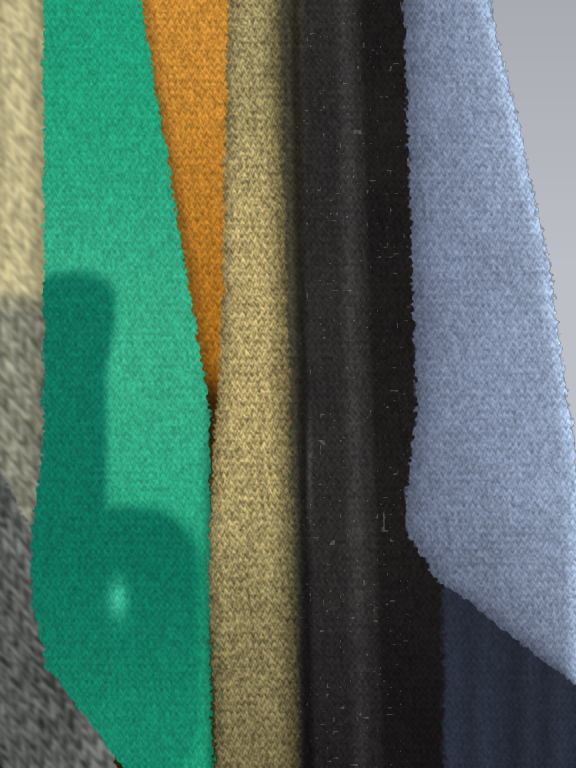
A WebGL 1 fragment shader for this texture:

```glsl
precision highp float;
uniform vec2 u_resolution;

float hash(vec2 p) {
  p = fract(p * vec2(0.1031, 0.1137));
  p += dot(p, p.yx + 33.33);
  return fract((p.x + p.y) * p.x * 17.0);
}

float noise(vec2 p) {
  vec2 i = floor(p), f = fract(p);
  f = f * f * (3.0 - 2.0 * f);
  return mix(mix(hash(i), hash(i + vec2(1.0, 0.0)), f.x),
             mix(hash(i + vec2(0.0, 1.0)), hash(i + 1.0), f.x), f.y);
}

float fbm(vec2 p) {
  float sum = 0.0, gain = 0.5;
  for (int i = 0; i < 4; i++) {
    sum += gain * noise(p);
    p = p * 2.03 + 17.1;
    gain *= 0.5;
  }
  return sum;
}

// Linear progress from a to b, used to bend the garment edges
float ramp(float a, float b, float t) {
  return clamp((t - a) / (b - a), 0.0, 1.0);
}

float cover(float d, float softness) {
  return smoothstep(-softness, softness, d);
}

float band(float x, float a, float b, float softness) {
  return cover(x - a, softness) * cover(b - x, softness);
}

// Slanted stitches in fine columns, broken up by wool noise; centred on zero
float knit(vec2 p, float columns, float lean) {
  vec2 q = p * columns;
  q.x += lean * p.y * columns + 0.5 * noise(q * 0.35);
  float side = abs(fract(q.x) - 0.5);
  float stitch = sin(6.2832 * (q.y * 0.8 + side * 1.4));
  float wool = noise(q * vec2(1.9, 1.5)) + noise(q * 3.1) - 1.0;
  return 0.25 * stitch + 0.25 * (0.5 - 2.0 * side) + 0.75 * wool;
}

float roundBox(vec2 p, vec2 halfSize, float radius) {
  vec2 d = abs(p) - halfSize + radius;
  return length(max(d, 0.0)) + min(max(d.x, d.y), 0.0) - radius;
}

vec3 weave(vec3 color, float stitch, float strength) {
  return color * (1.0 + strength * stitch);
}

void main() {
  vec2 uv = gl_FragCoord.xy / u_resolution;
  vec2 p = uv * vec2(0.75, 1.0);
  float t = 1.0 - uv.y;
  float fuzz = (noise(p * 260.0) - 0.5) * 0.009 + (noise(p * 75.0) - 0.5) * 0.005;
  float x = uv.x + fuzz;
  float soft = 0.003;
  float fine = knit(p, 125.0, 0.12);
  float cloud = fbm(p * 14.0) - 0.47;

  // Edge positions down the hanging sleeves
  float greenLeft = 0.075 - 0.02 * ramp(0.58, 0.7, t) + 0.03 * ramp(0.78, 0.88, t)
                  + 0.13 * ramp(0.87, 1.0, t);
  float greenRight = 0.245 + 0.12 * ramp(0.0, 0.54, t) + 0.005 * ramp(0.75, 1.0, t);
  float oliveLeft = 0.395 - 0.009 * ramp(0.0, 0.38, t) - 0.024 * ramp(0.38, 0.72, t)
                  + 0.011 * ramp(0.76, 0.92, t);
  float oliveRight = 0.485 + 0.035 * t;
  float blueLeft = 0.7 + 0.022 * ramp(0.0, 0.5, t) - 0.02 * ramp(0.54, 0.67, t)
                 + 0.07 * ramp(0.69, 0.77, t) + 0.24 * ramp(0.76, 0.9, t);
  float blueRight = 0.85 + 0.1 * ramp(0.0, 0.33, t) + 0.055 * ramp(0.33, 0.62, t);

  // Pale wall, then coarse wool at the far left
  vec3 color = mix(vec3(0.66, 0.67, 0.70), vec3(0.74, 0.75, 0.78), ramp(0.0, 0.35, t));
  float coarse = knit(p, 48.0, 0.5);
  vec3 cream = mix(vec3(0.72, 0.68, 0.52), vec3(0.50, 0.50, 0.44), cover(t - 0.39, 0.025));
  cream *= 0.85 + 0.2 * band(uv.x, 0.0, 0.055, 0.02);
  cream = weave(cream, coarse, 0.22 + 0.15 * cover(t - 0.39, 0.03));
  float charcoalEdge = t - 0.61 - 1.5 * uv.x + fuzz;
  vec3 charcoalWool = weave(vec3(0.33, 0.34, 0.33), coarse + cloud, 0.5);
  cream = mix(cream, charcoalWool, cover(charcoalEdge, 0.008));
  color = mix(color, cream, cover(0.3 - x, soft));

  // Mustard panel narrowing to a shaded tip
  vec3 mustard = mix(vec3(0.77, 0.53, 0.21), vec3(0.62, 0.40, 0.11), ramp(0.1, 0.48, t));
  mustard *= 1.0 - 0.6 * cover(t - 0.5, 0.03);
  mustard *= 0.72 + 0.28 * cover(uv.x - greenRight - 0.012, 0.016);
  color = mix(color, weave(mustard, fine, 0.28), band(x, 0.2, oliveLeft + 0.01, soft));

  // Green sleeve with a cast shadow and a small glint
  vec3 green = mix(vec3(0.13, 0.61, 0.46), vec3(0.22, 0.67, 0.52), band(t, 0.25, 0.65, 0.2));
  float shadowShape = roundBox(p - vec2(0.092, 0.42), vec2(0.064, 0.225), 0.05);
  shadowShape = max(shadowShape, uv.x - 0.2 + 0.015 * cover(t - 0.45, 0.04));
  float lowerShape = roundBox(p - vec2(0.13, 0.16), vec2(0.132, 0.18), 0.08);
  float shadow = cover(-min(shadowShape, lowerShape), 0.012);
  shadow *= 1.0 - 0.45 * ramp(0.74, 0.95, t);
  green = mix(green, vec3(0.05, 0.42, 0.34), shadow * 0.92);
  float glint = exp(-dot((uv - vec2(0.205, 0.22)) * vec2(60.0, 42.0),
                         (uv - vec2(0.205, 0.22)) * vec2(60.0, 42.0)));
  green += vec3(0.18, 0.27, 0.22) * glint;
  green *= 1.0 - 0.35 * cover(uv.x - greenRight + 0.008, 0.014) * ramp(0.48, 0.6, t);
  green = weave(green, fine + 0.4 * cloud, 0.2);
  color = mix(color, green, band(x, greenLeft, greenRight, soft));

  // Dark folds: smoky olive, charcoal, a seam and black
  vec3 dark = mix(vec3(0.25, 0.24, 0.19), vec3(0.17, 0.16, 0.16), cover(uv.x - 0.525, 0.01));
  dark = mix(dark, vec3(0.115, 0.105, 0.105), cover(uv.x - 0.625 - 0.04 * t, 0.008));
  dark += 0.055 * band(uv.x, 0.585 + 0.03 * t, 0.61 + 0.03 * t, 0.012);
  dark *= 1.0 - 0.4 * band(uv.x, 0.505 + 0.02 * t, 0.52 + 0.025 * t, 0.007);
  dark += vec3(0.1, 0.1, 0.08) * band(uv.x, 0.533, 0.541, 0.005) * band(t, 0.55, 0.68, 0.05);
  dark *= 1.0 - 0.25 * ramp(0.7, 1.0, t);
  dark = weave(dark, fine + cloud, 0.32);
  dark += 0.16 * smoothstep(0.88, 0.97, noise(p * 230.0 + 9.0)) * band(uv.x, 0.52, 0.71, 0.02);
  vec3 navy = weave(vec3(0.16, 0.18, 0.23), fine, 0.2);
  navy *= 0.8 + 0.3 * noise(vec2(uv.x * 38.0, t * 2.0));
  dark = mix(dark, navy, cover(x - 0.77, 0.008) * cover(t - 0.74, 0.02));
  color = mix(color, dark, cover(x - oliveRight + 0.012, 0.006) * cover(blueRight - x, soft));

  // Olive sleeve, lit at its centre and shaded on the right
  vec3 olive = mix(vec3(0.61, 0.56, 0.38), vec3(0.67, 0.60, 0.40), band(t, 0.2, 0.65, 0.15));
  olive *= 1.0 - 0.25 * ramp(0.65, 1.0, t);
  olive *= 0.7 + 0.3 * cover(uv.x - oliveLeft - 0.01, 0.02);
  olive *= 1.0 - 0.5 * cover(uv.x - oliveRight + 0.015, 0.03);
  olive = weave(olive, fine + 0.5 * cloud, 0.42);
  color = mix(color, olive, band(x, oliveLeft, oliveRight, 0.004));

  // Blue-grey sleeve with a bright fuzzy rim
  float across = ramp(blueLeft, blueRight, uv.x);
  vec3 blue = mix(vec3(0.42, 0.46, 0.55), vec3(0.57, 0.63, 0.73), across);
  blue *= 0.8 + 0.2 * cover(uv.x - blueLeft - 0.02, 0.03);
  blue += vec3(0.13, 0.16, 0.18) * cover(uv.x - blueRight + 0.015, 0.018);
  blue *= 1.0 - 0.12 * ramp(0.55, 0.9, t);
  blue = weave(blue, fine + 0.6 * cloud, 0.24);
  color = mix(color, blue, band(x, blueLeft, blueRight, soft));

  gl_FragColor = vec4(clamp(color, 0.0, 1.0), 1.0);
}
```
